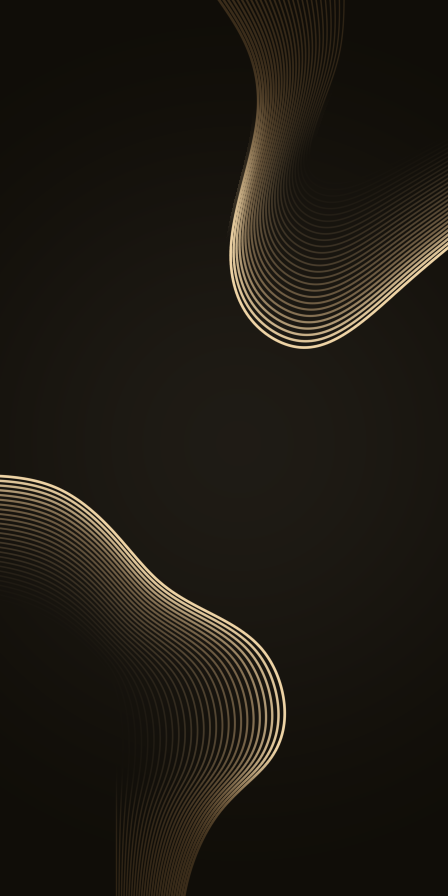
Reproduce this background procedurally as a Shadertoy shader.

```glsl
// Two golden ribbons of fine nested lines on a dark, softly lit ground.
// Each ribbon blends an outer spline into an inner one; the rung through the
// pixel gives its place along and across the ribbon, and so the nearest line.

const float STRANDS = 27.0;

// Spline controls: xy for the outer edge, zw for the inner (canvas width = 1)
const vec4 UPPER[12] = vec4[12](
    vec4(0.404, 2.117, 0.766, 2.117), vec4(0.479, 2.015, 0.769, 2.015),
    vec4(0.560, 1.899, 0.766, 1.886), vec4(0.588, 1.762, 0.721, 1.771),
    vec4(0.544, 1.596, 0.690, 1.680), vec4(0.501, 1.428, 0.690, 1.640),
    vec4(0.542, 1.280, 0.706, 1.614), vec4(0.672, 1.202, 0.742, 1.602),
    vec4(0.790, 1.260, 0.794, 1.608), vec4(0.898, 1.362, 0.872, 1.641),
    vec4(1.010, 1.456, 1.010, 1.714), vec4(1.120, 1.544, 1.120, 1.766));

const vec4 LOWER[12] = vec4[12](
    vec4(-0.143, 0.935, -0.13, 0.667), vec4(-0.012, 0.942, -0.01, 0.658),
    vec4(0.134, 0.923, 0.094, 0.622), vec4(0.253, 0.822, 0.163, 0.575),
    vec4(0.350, 0.692, 0.217, 0.525), vec4(0.462, 0.635, 0.243, 0.482),
    vec4(0.598, 0.565, 0.257, 0.417), vec4(0.650, 0.414, 0.261, 0.344),
    vec4(0.613, 0.292, 0.260, 0.262), vec4(0.475, 0.199, 0.260, 0.174),
    vec4(0.393, -0.009, 0.260, -0.01), vec4(0.411, -0.214, 0.260, -0.20));

vec4 control(bool upper, int i) {
    if (upper) return UPPER[i];
    return LOWER[i];
}

float cross2(vec2 a, vec2 b) { return a.x * b.y - a.y * b.x; }

// Signed side of p relative to the rung joining the two edges
float rungSide(vec2 p, vec4 e) { return cross2(p - e.xy, e.zw - e.xy); }

// Uniform cubic B-spline, for both edges at once
vec4 spline(vec4 a, vec4 b, vec4 c, vec4 d, float f) {
    return (a + 4.0 * b + c + f * (3.0 * (c - a)
          + f * (3.0 * (a + c) - 6.0 * b + f * (d - a + 3.0 * (b - c))))) / 6.0;
}

// Blends in the strand nearest to p, at u along and on rung e of the ribbon
vec3 addStrand(vec3 color, vec2 p, vec4 e, vec4 edgeStep, float u, bool upper) {
    float pixel = 1.0 / iResolution.x;
    vec2 rung = e.zw - e.xy;
    float t = dot(p - e.xy, rung) / dot(rung, rung);
    if (t < -0.08 || t > 1.08) return color;

    vec2 along = normalize(mix(edgeStep.xy, edgeStep.zw, t));
    float spacing = max(abs(cross2(rung, along)) / STRANDS, 0.0001);
    float strand = clamp(round(t * STRANDS), 0.0, STRANDS);
    float dist = abs(t * STRANDS - strand) * spacing;
    t = clamp(t, 0.0, 1.0);

    // Smooth line, blended to its mean where lines crowd together
    float halfWidth = mix(0.0031, 0.0015, sqrt(t));
    float cover = 1.0 - smoothstep(-0.7, 0.7, (dist - halfWidth) / pixel);
    float mean = min(1.0, 2.0 * halfWidth / spacing);
    cover = mix(mean, cover, smoothstep(0.9, 2.5, spacing / pixel));

    // Light fades inward and toward the canvas edge
    float lit = upper ? smoothstep(2.0, 5.0, u) : 1.0 - smoothstep(7.6, 9.6, u);
    float alpha = mix(0.30 - 0.08 * t, 0.95 * pow(1.0 - t, 1.6), lit);
    vec3 gold = mix(vec3(0.98, 0.87, 0.68), vec3(0.66, 0.55, 0.40),
                    smoothstep(0.0, 0.25, t));
    gold = mix(vec3(0.62, 0.46, 0.27), gold, lit);
    return mix(color, gold, cover * alpha);
}

vec3 addRibbon(vec3 color, vec2 p, bool upper) {
    vec4 a = control(upper, 0), b = control(upper, 1), c = control(upper, 2);
    vec4 start = spline(a, b, c, c, 0.0);
    float sideStart = rungSide(p, start);

    for (int i = 1; i < 10; i++) {
        vec4 d = control(upper, i + 2);
        vec4 end = spline(b, c, d, d, 0.0);
        float sideEnd = rungSide(p, end);

        if ((sideStart < 0.0) != (sideEnd < 0.0)) {
            // Halve the span holding the rung through p, then interpolate
            float lo = 0.0, hi = 1.0, sideLo = sideStart, sideHi = sideEnd;
            vec4 eLo = start, eHi = end;
            for (int n = 0; n < 4; n++) {
                float mid = 0.5 * (lo + hi);
                vec4 e = spline(a, b, c, d, mid);
                float side = rungSide(p, e);
                if ((side < 0.0) == (sideLo < 0.0)) {
                    lo = mid; sideLo = side; eLo = e;
                } else {
                    hi = mid; sideHi = side; eHi = e;
                }
            }
            float f = mix(lo, hi, sideLo / (sideLo - sideHi));
            color = addStrand(color, p, spline(a, b, c, d, f), eHi - eLo,
                              float(i) + f, upper);
        }
        a = b; b = c; c = d;
        start = end; sideStart = sideEnd;
    }
    return color;
}

void mainImage(out vec4 fragColor, in vec2 fragCoord) {
    vec2 p = fragCoord / iResolution.x;

    // Dark ground with a wide central glow
    float glow = 1.0 - smoothstep(0.0, 1.05, length(p - vec2(0.533, 1.01)));
    vec3 color = mix(vec3(0.062, 0.051, 0.030), vec3(0.120, 0.106, 0.082), glow);

    // The ribbons keep to opposite corners, so each pixel needs one at most
    bool upper = p.y > 1.2 && p.x > 0.46;
    bool lower = p.y < 0.96 && p.x < 0.66;
    if (upper || lower) color = addRibbon(color, p, upper);
    fragColor = vec4(color, 1.0);
}
```
